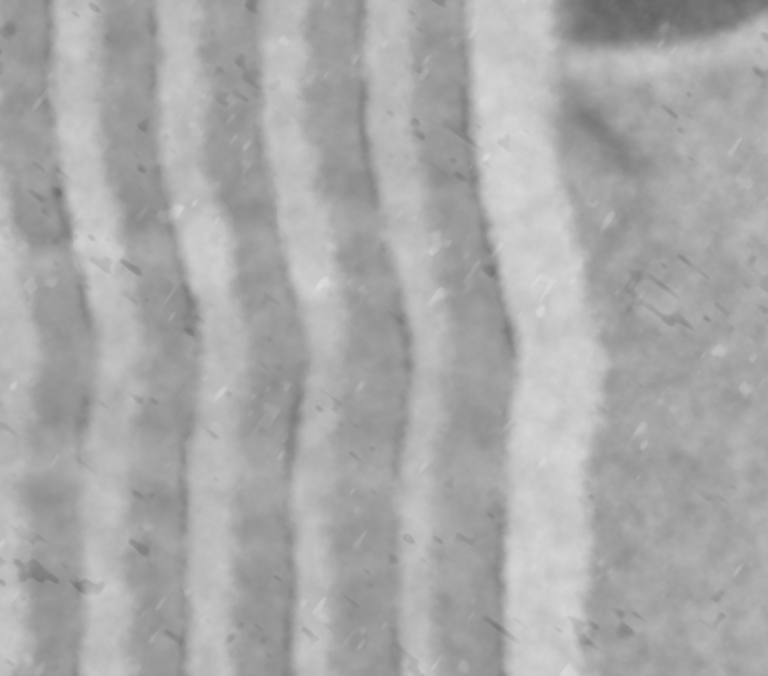
Write a Shadertoy shader that draws this texture.

```glsl
#define RIB_PERIOD 0.1358
#define RIB_START 0.069
#define RIB_WIDTH 0.43
#define BAND_WIDTH 0.79
#define LAST_RIB 4.0
#define GROOVE_GRAY 0.615
#define RIB_GRAY 0.745
#define CLOTH_GRAY 0.63
#define HOLE_GRAY 0.45
#define FUZZ 0.020

float hash(vec2 p) {
    vec3 q = fract(vec3(p.xyx) * 0.1031);
    q += dot(q, q.yzx + 33.33);
    return fract((q.x + q.y) * q.z);
}

float noise(vec2 p) {
    vec2 i = floor(p), f = fract(p);
    f = f * f * (3.0 - 2.0 * f);
    return mix(mix(hash(i), hash(i + vec2(1, 0)), f.x),
               mix(hash(i + vec2(0, 1)), hash(i + vec2(1, 1)), f.x), f.y);
}

// Fractal noise centred on zero, turned off the axes
float fbm(vec2 p) {
    float sum = 0.0, amp = 0.5;
    for (int i = 0; i < 4; i++) {
        p = mat2(0.8, 0.6, -0.6, 0.8) * p + 7.3;
        sum += amp * (noise(p) - 0.5);
        p *= 2.0;
        amp *= 0.5;
    }
    return sum;
}

float bump(float x, float centre, float width) {
    float d = (x - centre) / width;
    return exp(-d * d);
}

// Sideways drift of the ribs, spreading slightly toward the bottom
float ribBend(vec2 uv) {
    float spread = 0.014 * (uv.x - 0.4) * (1.0 - smoothstep(0.3, 0.7, uv.y));
    return spread + 0.042 * (1.0 - smoothstep(0.5, 0.86, uv.y)) + 0.018 * bump(uv.y, 0.47, 0.10);
}

float knit(vec2 uv, vec2 q) {
    float wander = 0.010 * fbm(q * 10.0 + 20.0) + 0.008 * fbm(q * 45.0);
    float s = (uv.x - ribBend(uv) + wander - RIB_START) / RIB_PERIOD;
    float k = min(floor(s + 0.3), LAST_RIB);   // nearest rib
    float e = s - k;                           // offset from its left edge
    float wide = step(LAST_RIB - 0.5, k);

    // Left edge firmer than the fuzzy right edge
    float narrow = 0.1 * smoothstep(1.0, 2.0, k) * (1.0 - smoothstep(0.4, 0.65, uv.y));
    float width = mix(RIB_WIDTH - narrow, BAND_WIDTH, wide);
    float fuzz = FUZZ / RIB_PERIOD * (fbm(q * 24.0 + 5.0) + fbm(q * 52.0));
    float light = smoothstep(-0.08, 0.11, e + 0.3 * fuzz);
    light *= 1.0 - smoothstep(width - 0.13, width + 0.13, e + fuzz);

    // Grooves have paler worn folds with a shadow above each
    float g = floor(s);
    float drift = 0.02 * (hash(vec2(g, 4.0)) - 0.5) + 0.03 * fbm(q * 20.0 + 9.0);
    float upper = 0.635 + 0.018 * g + drift, lower = 0.315 - 0.01 * g + drift;
    float fold = bump(uv.y, upper, 0.024) * (1.0 - 0.2 * g) + 0.8 * bump(uv.y, lower, 0.04);
    float shade = bump(uv.y, upper + 0.045, 0.022) + bump(uv.y, lower + 0.065, 0.026);
    float groove = GROOVE_GRAY + 0.012 * sin(6.2832 * s) + 0.055 * fold - 0.03 * shade;

    // Broken shadow tucked against the left edge
    float gaps = clamp(0.35 + 3.0 * fbm(q * 13.0) + 2.2 * fbm(q * 36.0 + 31.0), 0.0, 1.2);
    groove -= 0.085 * bump(e, -0.035, 0.065) * gaps;

    // Plain cloth beyond the wide band
    float cloth = CLOTH_GRAY + 0.03 * smoothstep(0.8, 1.0, uv.x) + 0.02 * smoothstep(0.6, 0.9, uv.y);
    float base = mix(groove, cloth, smoothstep(0.1, 0.5, s - LAST_RIB));

    // Ribs fade downward and shine where they bend
    float rib = RIB_GRAY + 0.045 * wide - 0.035 * bump(uv.y, 0.40, 0.15) * (1.0 - wide);
    rib += 0.085 * bump(uv.y, 0.63 - 0.01 * k, 0.06) * exp(-0.6 * abs(k - 0.5));
    return mix(base, rib, light);
}

// Dark opening in the corner with a pale rim and a slanted crease
float opening(float gray, vec2 uv, vec2 q) {
    float edge = 0.93 + 1.4 * (uv.x - 0.81) * (uv.x - 0.81);
    float d = uv.y - edge + 0.008 * fbm(q * 30.0);
    float rim = bump(d, -0.03, 0.023) * smoothstep(0.71, 0.76, uv.x);
    gray = mix(gray, 0.75, 0.85 * rim);

    vec2 c = mat2(0.75, 0.66, 0.66, -0.75) * (q - vec2(0.882, 0.805));
    gray -= 0.15 * bump(c.x + 0.03 * fbm(q * 25.0), 0.0, 0.032) * bump(c.y, 0.01, 0.075);

    float hole = HOLE_GRAY + 0.04 * bump(d, 0.0, 0.03);
    float side = smoothstep(0.705, 0.775, uv.x + 0.02 * fbm(q * 25.0));
    return mix(gray, hole, side * smoothstep(-0.014, 0.014, d));
}

// Short slanted fibres, some pale and some dark
float fibres(vec2 q) {
    vec2 p = mat2(0.8, 0.6, -0.6, 0.8) * q;
    float pale = noise(p * vec2(95.0, 45.0)) * noise(q * 19.0 + 4.0);
    float dark = noise(p.yx * vec2(80.0, 50.0) + 60.0) * noise(q * 15.0 + 40.0);
    return 0.06 * smoothstep(0.52, 0.8, pale) - 0.08 * smoothstep(0.52, 0.8, dark);
}

void mainImage(out vec4 fragColor, in vec2 fragCoord) {
    vec2 uv = fragCoord / iResolution.xy;
    vec2 q = fragCoord / iResolution.y;
    float gray = opening(knit(uv, q), uv, q);

    // Felted mottling and fine pile, stronger on the plain cloth
    float pile = 0.075 * fbm(q * 18.0 + 3.0) + 0.105 * fbm(q * 40.0 + 11.0);
    pile *= 1.0 + 0.4 * smoothstep(0.74, 0.8, uv.x);
    gray += pile + fibres(q);
    fragColor = vec4(vec3(clamp(gray, 0.0, 1.0)), 1.0);
}
```
